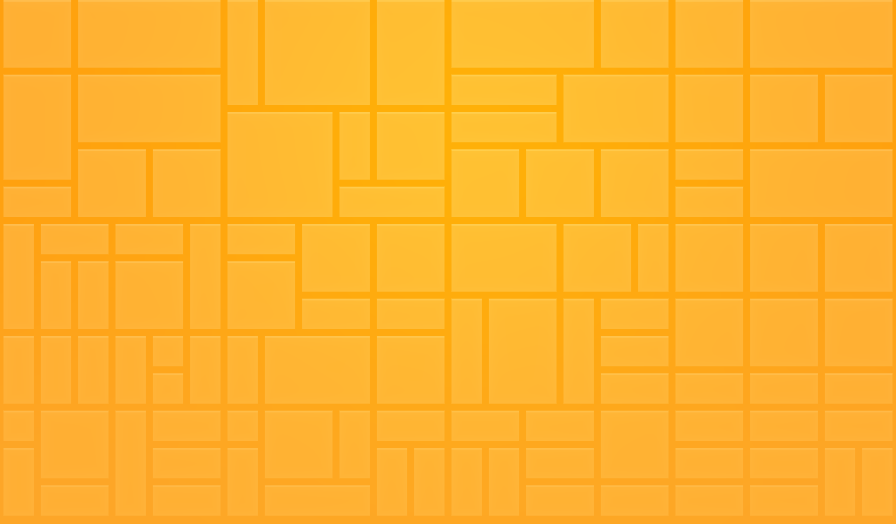
Write a Shadertoy shader that draws this background.

```glsl
float hash(vec2 p) {
    return fract(sin(dot(p, vec2(127.1, 311.7))) * 43758.5453);
}

// Split a panel at random grid lines until the piece around p is small enough
void findBlock(vec2 p, float maxArea, inout vec2 lo, inout vec2 hi) {
    for (int i = 0; i < 7; i++) {
        vec2 size = hi - lo;
        vec2 seed = lo + hi * 0.37;
        if (size.x * size.y <= maxArea * mix(0.6, 1.5, hash(seed))) break;

        int axis = size.x * mix(0.6, 1.4, hash(seed + 3.1)) > size.y ? 0 : 1;
        float span = size[axis];
        float cut = floor(span * mix(0.3, 0.7, hash(seed + 7.7)) + 0.5);
        cut = lo[axis] + clamp(cut, 1.0, span - 1.0);
        if (p[axis] < cut) hi[axis] = cut;
        else lo[axis] = cut;
    }
}

void mainImage(out vec4 fragColor, in vec2 fragCoord) {
    vec2 uv = fragCoord / iResolution.x;
    vec2 p = uv * 24.0 - vec2(0.0, 0.13);
    float pixel = 24.0 / iResolution.x;

    // Panels six cells wide in three bands, finer towards the bottom
    float column = floor(p.x / 6.0);
    float lowerTop = 3.0 + floor(3.0 * hash(vec2(column, 5.0)));
    vec2 lo = vec2(column * 6.0, 0.0);
    vec2 hi = vec2(lo.x + 6.0, lowerTop);
    float maxArea = 3.3;
    if (p.y >= 8.0) {
        lo.y = 8.0;
        hi.y = 14.0;
        maxArea = 8.0;
    } else if (p.y >= lowerTop) {
        lo.y = lowerTop;
        hi.y = 8.0;
        maxArea = 5.0;
    }
    findBlock(p, maxArea, lo, hi);

    // Distance inward from the block's edges
    vec2 side = min(p - lo, hi - p);
    float inset = min(side.x, side.y) - 0.094;
    float topInset = hi.y - p.y - 0.094;
    float tile = smoothstep(-0.5, 0.5, inset / pixel);

    // Warm light from the upper centre
    vec2 offset = uv - vec2(0.52, 0.44);
    float light = exp(-9.5 * dot(offset, offset));
    vec3 face = mix(vec3(1.0, 0.683, 0.2), vec3(1.0, 0.757, 0.195), light);
    vec3 groove = mix(vec3(0.993, 0.65, 0.16), vec3(1.0, 0.625, 0.06),
                      smoothstep(0.02, 0.42, uv.y));
    groove = mix(groove, vec3(1.0, 0.69, 0.03), light);

    // Soft bevel and a fine bright line along the top edge
    float bevel = exp(-7.0 * max(inset, 0.0));
    float rim = 1.0 - smoothstep(-0.5, 0.5, (topInset - 0.047) / pixel);
    face += vec3(0.0, 0.012, 0.025) * bevel;
    face += vec3(0.0, 0.04, 0.08) * rim * mix(0.6, 1.0, smoothstep(0.0, 0.3, uv.y));

    fragColor = vec4(mix(groove, face, tile), 1.0);
}
```
